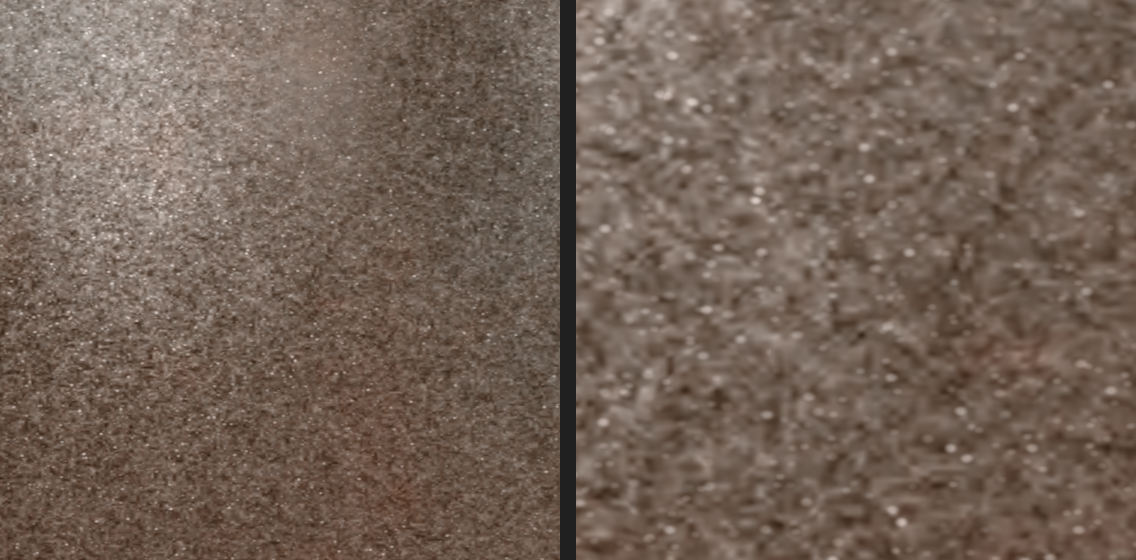
Left: the whole. Right: its middle third, enlarged.
This texture is drawn by a Shadertoy shader. Its source:

```glsl
float hash(vec2 p) {
    vec3 q = fract(p.xyx * vec3(0.1031, 0.1030, 0.0973));
    q += dot(q, q.yzx + 33.33);
    return fract((q.x + q.y) * q.z);
}

// Value noise in the range -1 to 1
float noise(vec2 p) {
    vec2 cell = floor(p), f = fract(p);
    f = f * f * (3.0 - 2.0 * f);
    float low = mix(hash(cell), hash(cell + vec2(1, 0)), f.x);
    float high = mix(hash(cell + vec2(0, 1)), hash(cell + vec2(1, 1)), f.x);
    return 2.0 * mix(low, high, f.y) - 1.0;
}

float fbm(vec2 p) {
    float sum = 0.0, gain = 0.55;
    for (int i = 0; i < 4; i++) {
        sum += gain * noise(p);
        p = mat2(0.8, 0.6, -0.6, 0.8) * p * 2.03 + 17.3;
        gain *= 0.5;
    }
    return sum;
}

float glow(vec2 uv, vec2 centre, vec2 radius) {
    vec2 d = (uv - centre) / radius;
    return exp(-dot(d, d));
}

// Broad reflected light on the worn surface
float sheen(vec2 uv) {
    float light = mix(0.385, 0.465, smoothstep(0.0, 1.0, uv.y));
    light += 0.15 * glow(uv, vec2(0.19, 0.97), vec2(0.30, 0.36));
    light += 0.07 * glow(uv, vec2(0.26, 0.64), vec2(0.17, 0.24));
    light += 0.04 * glow(uv, vec2(0.56, 0.83), vec2(0.10, 0.16));
    light -= 0.06 * glow(uv, vec2(0.80, 0.88), vec2(0.20, 0.30));
    light += 0.13 * glow(uv, vec2(1.01, 0.95), vec2(0.05, 0.16));
    light -= 0.04 * glow(uv, vec2(0.0, 0.45), vec2(0.06, 0.30));
    return light;
}

// Fine grains, slightly wider than tall
float grain(vec2 uv) {
    vec2 warp = 0.003 * vec2(noise(uv * 45.0), noise(uv * 45.0 + 31.0));
    vec2 p = uv + warp;
    return 0.50 * noise(p * vec2(115, 155))
         + 0.48 * noise(p * vec2(185, 245) + 53.0)
         + 0.22 * noise(p * vec2(60, 75) + 91.0);
}

// Scattered glints; density is the chance that a cell holds one
float glints(vec2 uv, vec2 cells, float density, float seed) {
    vec2 p = uv * cells, home = floor(p);
    float brightest = 0.0;
    for (int y = -1; y <= 1; y++)
    for (int x = -1; x <= 1; x++) {
        vec2 cell = home + vec2(x, y);
        vec2 key = cell + seed;
        vec2 spot = cell + vec2(hash(key + 11.7), hash(key + 47.1));
        float present = step(hash(key), density);
        float strength = mix(0.35, 1.0, hash(key + 83.9));
        float shape = 1.0 - smoothstep(0.1, 0.55, length((p - spot) * vec2(0.85, 1.0)));
        brightest = max(brightest, present * strength * shape);
    }
    return brightest;
}

vec3 metalColour(float light, float warmth) {
    float shade = clamp((light - 0.35) / 0.32, 0.0, 1.0);
    vec3 tint = mix(vec3(0.0, -0.069, -0.118), vec3(0.0, -0.050, -0.082), shade);
    return light + tint + warmth * vec3(0.030, -0.008, -0.020);
}

void mainImage(out vec4 fragColor, in vec2 fragCoord) {
    vec2 uv = fragCoord / iResolution.xy;

    // Uneven patina and soft vertical rubs near the upper right
    float patina = fbm(uv * 5.0 + 3.0);
    float mottle = fbm(uv * 19.0 + 8.0);
    float rubArea = smoothstep(0.55, 0.75, uv.x) * smoothstep(0.65, 0.95, uv.y);
    float rubs = noise(uv * vec2(95, 24) + 2.0 * mottle);
    float light = sheen(uv) + 0.022 * patina + 0.022 * mottle + 0.05 * rubArea * rubs;

    // Grain is strongest in the lit left half and faint on the smooth patch
    float litSide = glow(uv, vec2(0.22, 0.62), vec2(0.30, 0.42));
    float smoothPatch = glow(uv, vec2(0.57, 0.85), vec2(0.12, 0.15));
    float contrast = (0.115 + 0.065 * litSide) * (1.0 - 0.6 * smoothPatch);
    float relief = grain(uv);
    light += contrast * (relief + 0.35 * relief * abs(relief));

    // Sparse glints with two brighter clusters
    float cluster = glow(uv, vec2(0.27, 0.65), vec2(0.045, 0.025))
                  + glow(uv, vec2(0.275, 0.84), vec2(0.015, 0.035));
    float lowerLeft = glow(uv, vec2(0.18, 0.32), vec2(0.32, 0.30));
    float density = 0.02 + 0.05 * litSide + 0.025 * lowerLeft + 0.28 * cluster;
    light += 0.26 * glints(uv, vec2(125, 145), density, 5.0);
    light += 0.12 * glints(uv, vec2(165, 200), 0.05 + density, 71.0);

    // Rusty patches below, cooler grey at the upper edges
    float rust = smoothstep(0.1, 0.7, fbm(uv * vec2(7, 9) + 21.0));
    float warmth = 0.45 * (1.0 - smoothstep(0.0, 0.6, uv.y)) + 0.5 * rust;
    warmth += 0.5 * glow(uv, vec2(0.67, 0.25), vec2(0.10, 0.22));
    warmth += 0.8 * glow(uv, vec2(0.59, 0.455), vec2(0.035, 0.015));
    warmth -= 0.5 * glow(uv, vec2(0.05, 0.95), vec2(0.25, 0.25));
    warmth -= 0.6 * glow(uv, vec2(0.97, 0.65), vec2(0.20, 0.50));
    warmth += 0.25 * noise(uv * 90.0 + 13.0);

    fragColor = vec4(clamp(metalColour(light, warmth), 0.0, 1.0), 1.0);
}
```
